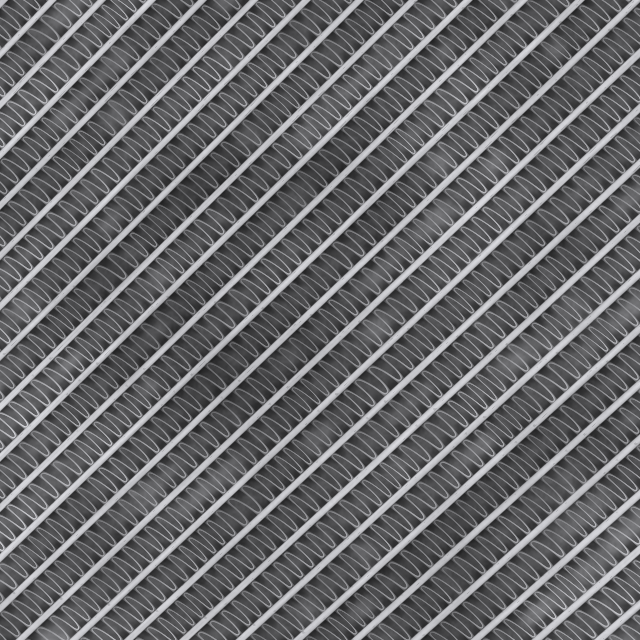
A Shadertoy shader for this texture:

```glsl
// Draws a metal radiator core: diagonal bright tubes with folded cooling fins between them.

#define TUBE_STEP 0.0787    // vertical tube spacing at the left edge
#define TUBE_FAN 0.0075     // growth of that spacing towards the right
#define TUBE_SLOPE 0.955    // rise of the reference tube
#define TUBE_START 0.049    // height of the reference tube at the left edge
#define TUBE_HALF 0.088     // half tube width, in tube spacings
#define FIN_PITCH 0.40      // length of one fold, in tube spacings
#define FIN_REACH 0.385     // fold amplitude, in tube spacings
#define FIN_HALF 0.020      // half thickness of the fin edge
#define FIN_TILT 0.13       // lean of the folds
#define FIN_SQUARE 1.6      // flatness of the fold walls
#define WEAR 0.34           // strength of the uneven tone

const float TAU = 6.2831853;
const vec3 METAL_TINT = vec3(0.992, 0.994, 1.016);

float hash(vec2 p) {
    vec3 q = fract(vec3(p.xyx) * 0.1031);
    q += dot(q, q.yzx + 33.33);
    return fract((q.x + q.y) * q.z);
}

float noise(vec2 p) {
    vec2 cell = floor(p), f = fract(p);
    f = f * f * (3.0 - 2.0 * f);
    return mix(mix(hash(cell), hash(cell + vec2(1, 0)), f.x),
               mix(hash(cell + vec2(0, 1)), hash(cell + vec2(1, 1)), f.x), f.y);
}

// Antialiased coverage of a signed distance
float cover(float d, float px) {
    return 1.0 - smoothstep(-px, px, d);
}

// Brightness of one channel: across runs -0.5..0.5 between tubes, along follows them
float finShade(float across, float along, float channel, float px) {
    // Folded sheet with uneven pitch, lean and a slight sag
    float wobble = 0.35 * (noise(vec2(along * 0.6, channel * 7.3)) - 0.5);
    float bend = FIN_TILT * across + 0.20 * across * across;
    float fold = (along + bend + wobble) / FIN_PITCH + hash(vec2(channel, 4.0));
    float flatten = tanh(FIN_SQUARE);
    float wave = tanh(FIN_SQUARE * sin(TAU * fold));
    float reach = FIN_REACH * (0.93 + 0.12 * noise(vec2(fold * 0.6, channel + 31.0)));
    float gap = across - reach * wave / flatten;
    float slope = reach * FIN_SQUARE / flatten * (1.0 - wave * wave)
                * cos(TAU * fold) * TAU / FIN_PITCH;
    float dist = abs(gap) / length(vec2(1.0 - slope * FIN_TILT, slope));

    // Pockets darken where they open towards a tube
    float upper = mix(0.31, 0.19, smoothstep(0.05, 0.40, across));
    float lower = mix(0.20, 0.32, smoothstep(-0.42, -0.05, across));
    float shade = mix(lower, upper, smoothstep(-px, px, gap));

    // Dust clumps inside the pockets
    shade += 0.06 * (noise(vec2(fold * 3.0, across * 4.0 + channel * 13.0)) - 0.5);
    float dust = noise(vec2(along * 0.9, across * 1.5 + channel * 5.0));
    shade += 0.10 * smoothstep(0.6, 1.0, dust);

    // Lit sheet edge, brightest at the lower folds
    float edge = mix(0.64, 0.52, smoothstep(-0.35, 0.30, across));
    edge += 0.12 * (noise(vec2(fold * 0.8, channel * 3.7)) - 0.5);
    shade = mix(shade, edge, cover(dist - FIN_HALF, px));

    // Shadow cast by the tube above
    return shade * (1.0 - 0.20 * smoothstep(0.32, 0.43, across));
}

// Brightness of a rounded tube
float tubeShade(float across, float along, float id) {
    float x = across / TUBE_HALF;
    float shade = 0.80 - 0.17 * pow(abs(x), 3.0) + 0.03 * x;
    shade += 0.08 * (noise(vec2(along * 1.2, across * 16.0 + id * 17.0)) - 0.5);
    float scuff = noise(vec2(along * 6.0 + id * 5.0, across * 25.0));
    return shade - 0.10 * smoothstep(0.86, 0.97, scuff);
}

void mainImage(out vec4 fragColor, in vec2 fragCoord) {
    vec2 p = fragCoord / iResolution.xy;

    // Slightly fanning tube coordinates
    float stepHeight = TUBE_STEP + TUBE_FAN * p.x;
    float tube = (p.y - TUBE_START - TUBE_SLOPE * p.x) / stepHeight;
    vec2 direction = normalize(vec2(1.0, TUBE_SLOPE));
    float spacing = stepHeight * direction.x;
    float along = dot(p, direction) / (TUBE_STEP * direction.x);
    float px = 0.8 / (min(iResolution.x, iResolution.y) * spacing);

    // Broad uneven tone, plus a different tone for each channel
    float channel = floor(tube);
    float tone = noise(p * 2.5 + 5.0) + 0.7 * noise(p * 7.0) - 0.85;
    tone = WEAR * (tone + 0.5 * (hash(vec2(channel + 40.0, 9.0)) - 0.5));

    // Fins, then tubes above them
    float nearest = floor(tube + 0.5);
    float offset = tube - nearest;
    float shade = finShade(tube - channel - 0.5, along, channel + 40.0, px) * (1.0 + tone);
    float tubeTone = tubeShade(offset, along, nearest + 40.0) * (1.0 + 0.25 * tone);
    shade = mix(shade, tubeTone, cover(abs(offset) - TUBE_HALF, px));

    // Fine grain
    shade += 0.03 * (noise(p * 260.0) - 0.5);
    fragColor = vec4(clamp(shade * METAL_TINT, 0.0, 1.0), 1.0);
}
```
